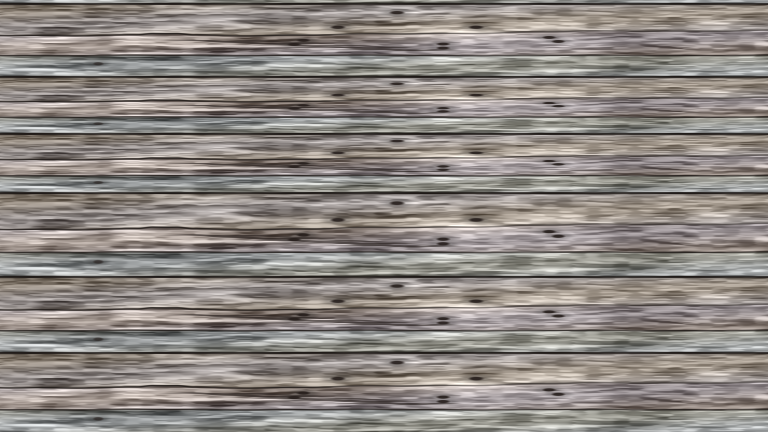
This texture is drawn by a Shadertoy shader. Its source:

```glsl
// Weathered grey wooden boards: six stacked repeats of a three-board strip with grain, knots and cracks.

const float HALF_PI = 1.5707963;
const vec3 WARM_GREY = vec3(0.605, 0.572, 0.545);
const vec3 PALE_PINK = vec3(0.635, 0.597, 0.588);
const vec3 COOL_GREY = vec3(0.555, 0.560, 0.545);
const vec3 GAP_DARK = vec3(0.11, 0.09, 0.08);
const vec3 KNOT_DARK = vec3(0.15, 0.12, 0.11);

// Strip borders, measured downward from the top of the canvas
const float BORDERS[8] = float[8](-0.16, 0.009, 0.178, 0.310, 0.447, 0.641, 0.817, 1.003);

float hash(vec2 cell) {
    return fract(sin(dot(cell, vec2(127.1, 311.7))) * 4375.85);
}

// Cellular noise whose cell values blend softly, centred on zero
float softCells(vec2 p) {
    vec2 cell = floor(p);
    float total = 0.0;
    float weights = 0.0;
    for (int y = -1; y <= 1; y++) {
        for (int x = -1; x <= 1; x++) {
            vec2 id = cell + vec2(x, y);
            vec2 seed = id + 0.2 + 0.6 * vec2(hash(id + 17.0), hash(id + 43.0));
            vec2 d = p - seed;
            float w = exp(-6.0 * dot(d, d));
            total += w * hash(id);
            weights += w;
        }
    }
    return total / weights - 0.5;
}

float spot(vec2 p, vec2 center, vec2 radius) {
    return 1.0 - smoothstep(0.5, 1.25, length((p - center) / radius));
}

float line(float dist, float halfWidth, float blur) {
    return 1.0 - smoothstep(halfWidth - blur, halfWidth + blur, abs(dist));
}

// Three knots on the upper board, three pairs on the middle one
float knots(vec2 p, float size) {
    float mask = 0.7 * spot(p, vec2(0.128, 0.82), size * vec2(0.007, 0.025));
    for (int i = 0; i < 3; i++) {
        float k = float(i);
        float arch = sin(k * HALF_PI);
        vec2 upper = vec2(0.44 + 0.09 * k - 0.013 * arch, 0.32 - 0.20 * arch);
        vec2 middle = vec2(0.395 + 0.16 * k + 0.022 * arch, 0.50 + 0.07 * arch - 0.02 * k);
        mask = max(mask, spot(p, upper, size * vec2(0.010, 0.025)));
        for (int j = 0; j < 2; j++) {
            vec2 offset = float(j) * vec2(0.012 * (k - 1.0), 0.055);
            mask = max(mask, spot(p, middle + offset, size * vec2(0.009, 0.022)));
        }
    }
    return mask;
}

// Long thin splits drifting down across the middle board
float cracks(vec2 p) {
    float mask = 0.0;
    for (int i = 0; i < 5; i++) {
        float k = float(i);
        vec2 center = vec2(0.30 + 0.055 * k, 0.51 + 0.03 * k);
        float bend = 0.10 * (p.x - center.x) + 0.006 * sin(p.x * 70.0 + k * 2.0);
        mask = max(mask, spot(p - vec2(0.0, bend), center, vec2(0.085, 0.014)));
    }
    return mask;
}

// Fibre brightness from four stretched layers
float grain(vec2 p) {
    p.y += 0.008 * sin(p.x * 19.0 + p.y * 9.0) + 0.004 * sin(p.x * 47.0 - p.y * 23.0);
    return 0.16 * softCells(p * vec2(4.0, 6.0))
         + 0.25 * softCells(p * vec2(9.0, 17.0) + 31.0)
         + 0.35 * softCells(p * vec2(20.0, 36.0) + 73.0)
         + 0.24 * softCells(p * vec2(55.0, 52.0) + 11.0);
}

void mainImage(out vec4 fragColor, in vec2 fragCoord) {
    vec2 uv = fragCoord / iResolution.xy;
    float depth = 1.0 - uv.y;
    float blur = 0.75 / iResolution.y;

    // Find the strip and the position inside it
    float top = BORDERS[0];
    float bottom = BORDERS[1];
    for (int i = 1; i < 7; i++) {
        if (depth >= BORDERS[i]) {
            top = BORDERS[i];
            bottom = BORDERS[i + 1];
        }
    }
    float height = bottom - top;
    vec2 p = vec2(uv.x, (depth - top) / height);

    // Gaps between boards, slightly wandering
    float wander = 0.006 * sin(p.x * 23.0) + 0.004 * sin(p.x * 61.0 + 1.0);
    float bump = 0.02 * spot(p, vec2(0.215, 0.43), vec2(0.03, 0.3));
    float upperGap = 0.43 - 0.06 * smoothstep(0.3, 0.9, p.x) + wander - bump;
    float lowerGap = 0.705 + 0.5 * wander;
    float outerDist = min(p.y, 1.0 - p.y) * height;
    float upperDist = (p.y - upperGap) * height;
    float lowerDist = (p.y - lowerGap) * height;

    // Board tints and worn fibres
    float edge = blur / height;
    vec3 color = mix(WARM_GREY, PALE_PINK, smoothstep(-edge, edge, p.y - upperGap));
    color = mix(color, COOL_GREY, smoothstep(-edge, edge, p.y - lowerGap));
    color += vec3(0.012, 0.004, -0.016) * sin(p.x * 6.0 + p.y * 11.0 + 0.8);
    color += 1.08 * grain(p);
    color += 0.12 * line(upperDist - 0.006, 0.004, 0.003) * (1.0 - smoothstep(0.16, 0.24, p.x));

    // Soft shade, splits, knots and dark gaps
    color *= 1.0 - 0.22 * exp(-outerDist * 170.0);
    color *= 1.0 - 0.20 * knots(p, 2.2);
    color = mix(color, KNOT_DARK, 0.65 * cracks(p));
    color = mix(color, KNOT_DARK, 0.92 * knots(p, 1.0));
    float fade = 0.9 - 0.35 * smoothstep(0.3, 0.8, p.x);
    float gaps = max(line(outerDist, 0.0023, blur), fade * line(upperDist, 0.0018, blur));
    gaps = max(gaps, 0.85 * line(lowerDist, 0.0018, blur));
    color = mix(color, GAP_DARK, gaps * (0.88 + 0.12 * sin(p.x * 37.0)));
    fragColor = vec4(clamp(color, 0.0, 1.0), 1.0);
}
```
